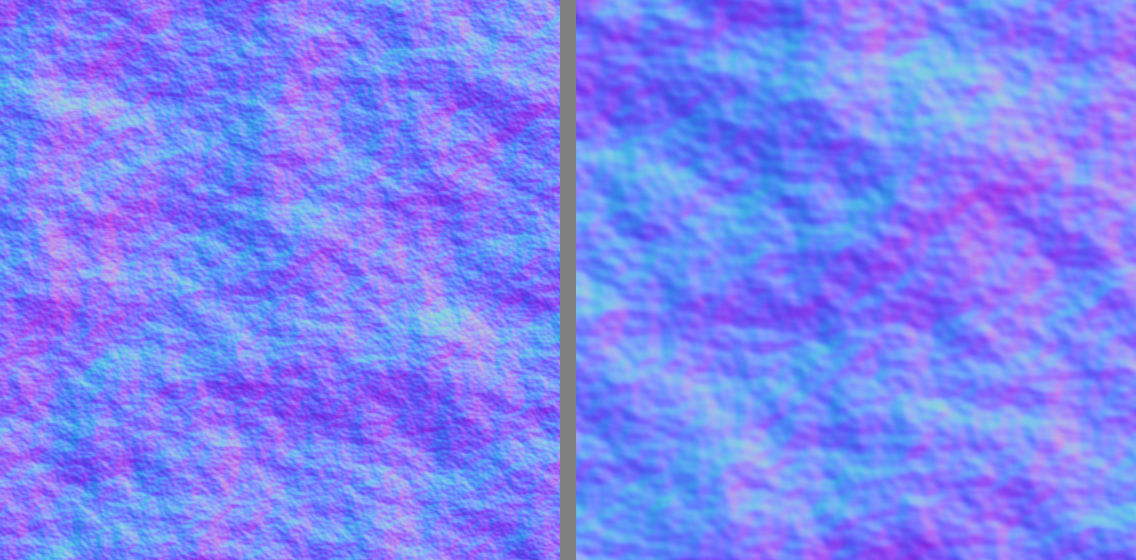
Left: the whole. Right: its middle third, enlarged.
Write a WebGL 1 fragment shader that draws this texture map.

```glsl
precision highp float;
// Tangent-space normal map of a rough, finely rippled stone surface.

uniform vec2 u_resolution;

// Random unit vector for a lattice point.
vec2 latticeGradient(vec2 cell) {
  vec3 h = fract(cell.xyx * vec3(0.1031, 0.1030, 0.0973));
  h += dot(h, h.yzx + 33.33);
  float angle = 6.2832 * fract((h.x + h.y) * h.z);
  return vec2(cos(angle), sin(angle));
}

// Analytic slope of quintic gradient noise.
vec2 noiseSlope(vec2 p) {
  vec2 cell = floor(p);
  vec2 f = p - cell;
  vec2 u = f * f * f * (f * (f * 6.0 - 15.0) + 10.0);
  vec2 du = 30.0 * f * f * (f * (f - 2.0) + 1.0);

  vec2 ga = latticeGradient(cell);
  vec2 gb = latticeGradient(cell + vec2(1.0, 0.0));
  vec2 gc = latticeGradient(cell + vec2(0.0, 1.0));
  vec2 gd = latticeGradient(cell + vec2(1.0, 1.0));

  float a = dot(ga, f);
  float b = dot(gb, f - vec2(1.0, 0.0));
  float c = dot(gc, f - vec2(0.0, 1.0));
  float d = dot(gd, f - vec2(1.0, 1.0));

  vec2 blended = ga + u.x * (gb - ga) + u.y * (gc - ga)
               + u.x * u.y * (ga - gb - gc + gd);
  return blended + du * (u.yx * (a - b - c + d) + vec2(b, c) - a);
}

// Sum of octaves: height falls with frequency, so slopes stay nearly even.
vec2 surfaceSlope(vec2 p) {
  // Slight symmetric stretch: a little wider than tall, leaning down right.
  mat2 grain = mat2(0.93, 0.05, 0.05, 1.07);
  vec2 slope = vec2(0.0);
  float frequency = 4.0;
  float weight = 0.163;
  for (int i = 0; i < 6; i++) {
    vec2 offset = vec2(17.3, 41.7) * (float(i) + 1.0);
    slope += weight * (grain * noiseSlope(grain * p * frequency + offset));
    frequency *= 2.0;
    weight *= 0.97;
  }
  return slope;
}

void main() {
  vec2 uv = gl_FragCoord.xy / u_resolution;
  vec3 normal = normalize(vec3(-surfaceSlope(uv), 1.0));
  gl_FragColor = vec4(normal * 0.5 + 0.5, 1.0);
}
```
